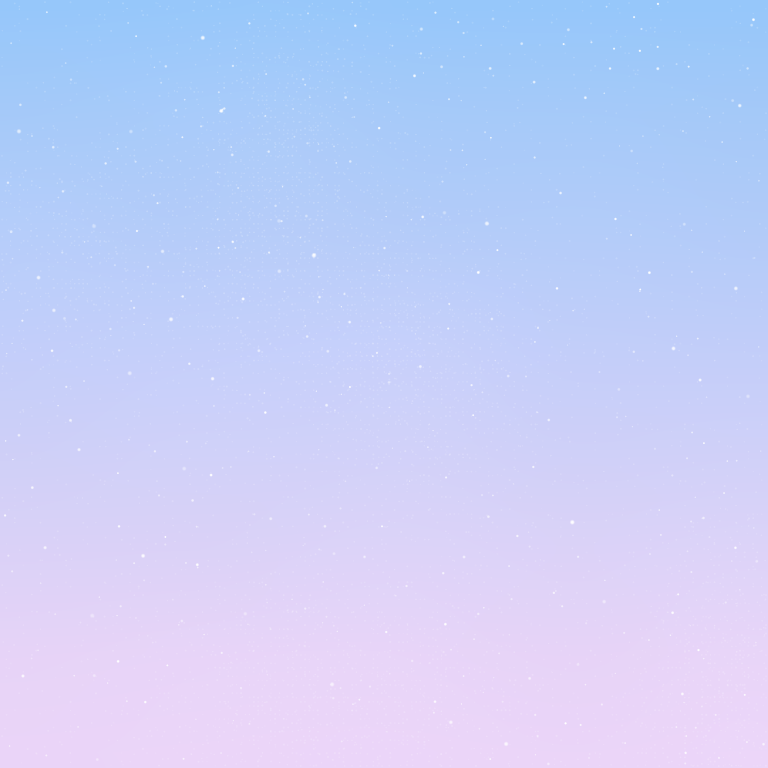
Reproduce this background procedurally as a three.js fragment shader.

```glsl
// A pastel sky that fades from blue through lavender to pink, sprinkled with
// small white stars. A chain of colour stops paints the sky, jittered grids
// scatter the stars, and soft elliptical clouds gather the faintest dust.

varying vec2 vUv;

const vec3 PINK = vec3(0.922, 0.836, 0.975);
const vec3 ORCHID = vec3(0.905, 0.830, 0.970);
const vec3 LILAC = vec3(0.835, 0.820, 0.970);
const vec3 LAVENDER = vec3(0.770, 0.810, 0.980);
const vec3 PERIWINKLE = vec3(0.705, 0.800, 0.978);
const vec3 SKY = vec3(0.648, 0.790, 0.975);
const vec3 AZURE = vec3(0.590, 0.782, 0.982);

float hash(vec2 p) {
  return fract(sin(dot(p, vec2(127.1, 311.7))) * 43758.5453);
}

float valueNoise(vec2 p) {
  vec2 cell = floor(p);
  vec2 f = fract(p);
  f = f * f * (3.0 - 2.0 * f);
  float low = mix(hash(cell), hash(cell + vec2(1.0, 0.0)), f.x);
  float high = mix(hash(cell + vec2(0.0, 1.0)), hash(cell + 1.0), f.x);
  return mix(low, high, f.y);
}

// Blends from one colour to the next between two heights.
vec3 addStop(vec3 below, vec3 above, float low, float high, float y) {
  return mix(below, above, clamp((y - low) / (high - low), 0.0, 1.0));
}

vec3 skyGradient(float y) {
  vec3 color = addStop(PINK, ORCHID, 0.02, 0.15, y);
  color = addStop(color, LILAC, 0.15, 0.35, y);
  color = addStop(color, LAVENDER, 0.35, 0.53, y);
  color = addStop(color, PERIWINKLE, 0.53, 0.69, y);
  color = addStop(color, SKY, 0.69, 0.85, y);
  return addStop(color, AZURE, 0.85, 0.99, y);
}

// Soft elliptical cloud, 1 at its centre.
float cloud(vec2 p, vec2 center, vec2 size) {
  vec2 d = (p - center) / size;
  return exp(-dot(d, d));
}

// Regions where fine stars and dust are denser.
float dustDensity(vec2 p) {
  float d = cloud(p, vec2(0.37, 0.74), vec2(0.13, 0.22));
  d += cloud(p, vec2(0.55, 0.52), vec2(0.12, 0.16));
  d += cloud(p, vec2(0.43, 0.10), vec2(0.20, 0.13));
  d += cloud(p, vec2(0.95, 0.10), vec2(0.12, 0.18));
  d += 0.6 * cloud(p, vec2(0.08, 0.66), vec2(0.14, 0.12));
  return min(d, 1.0);
}

// One jittered grid: each cell holds a star with the given chance.
float starLayer(vec2 p, float cells, float chance, float radius, float seed) {
  vec2 cell = floor(p * cells);
  vec2 key = cell + seed;
  float margin = min(radius * 2.0 * cells, 0.45);
  vec2 jitter = vec2(hash(key + 3.7), hash(key + 19.3));
  vec2 center = (cell + mix(vec2(margin), vec2(1.0 - margin), jitter)) / cells;
  float size = radius * mix(0.65, 1.0, hash(key + 41.9));
  float glow = 1.0 - smoothstep(size * 0.3, size * 1.6, length(p - center));
  float brightness = mix(0.35, 1.0, hash(key + 67.1));
  return glow * brightness * step(hash(key), chance);
}

void main() {
  vec2 p = vUv;
  float dust = dustDensity(p);

  // Sky with faint uneven haze and a slight lift in the dusty clouds
  vec3 color = skyGradient(p.y);
  color += 0.008 * (valueNoise(p * vec2(4.0, 7.0)) - 0.5);
  color = mix(color, vec3(0.96, 0.88, 0.99), 0.06 * dust);

  // Large, medium and small stars
  float stars = starLayer(p, 13.0, 0.26, 0.0026, 11.0);
  stars += starLayer(p, 27.0, 0.24, 0.0018, 53.0);
  stars += 0.65 * starLayer(p, 44.0, 0.10 + 0.16 * dust, 0.0014, 97.0);

  // Dust, fading out away from the clouds
  for (int i = 0; i < 3; i++) {
    float layer = float(i);
    float cells = 90.0 + 45.0 * layer;
    float chance = 0.05 + 0.28 * dust;
    stars += 0.20 * starLayer(p, cells, chance, 0.0013, 131.0 + 37.0 * layer);
  }

  color = mix(color, vec3(1.0), clamp(stars, 0.0, 1.0));
  gl_FragColor = vec4(color, 1.0);
}
```
